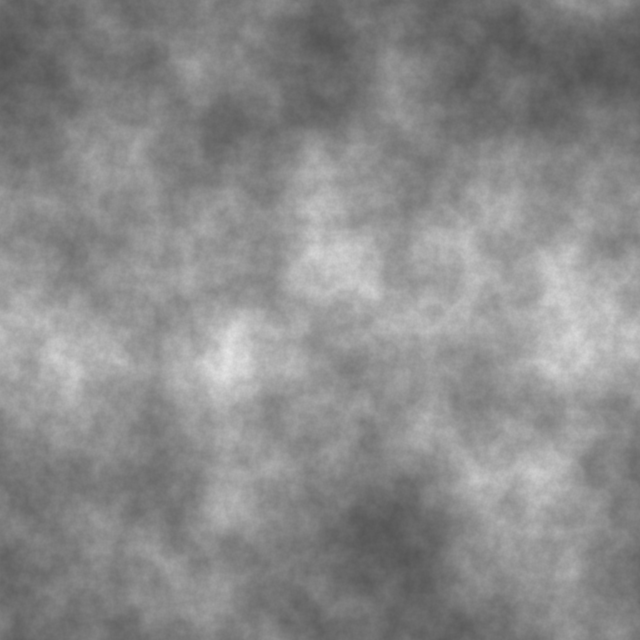
Reproduce this texture procedurally as a three.js fragment shader.

```glsl
// Seamless grey cloud texture: wrapped fractal gradient noise with fine grain.
varying vec2 vUv;

const int OCTAVES = 8;
const float BASE_CELLS = 2.0;   // cells across the tile in the coarsest octave
const float GAIN = 0.66;        // amplitude kept from one octave to the next
const float CONTRAST = 0.61;
const float MID_GREY = 0.533;
const float TAU = 6.2831853;

float hash(vec2 p) {
  return fract(sin(dot(p, vec2(127.1, 311.7))) * 43758.5453);
}

// Dot product of a random unit gradient, repeated every period cells, with an offset.
float cornerSlope(vec2 cell, vec2 offset, float period, float seed) {
  float angle = TAU * hash(mod(cell, period) + seed);
  return dot(vec2(cos(angle), sin(angle)), offset);
}

// Gradient noise that wraps after period cells.
float wrappedNoise(vec2 p, float period, float seed) {
  vec2 cell = floor(p);
  vec2 f = fract(p);
  vec2 blend = f * f * f * (f * (f * 6.0 - 15.0) + 10.0);
  vec2 right = vec2(1.0, 0.0);
  vec2 up = vec2(0.0, 1.0);
  float bottom = mix(cornerSlope(cell, f, period, seed),
                     cornerSlope(cell + right, f - right, period, seed), blend.x);
  float top = mix(cornerSlope(cell + up, f - up, period, seed),
                  cornerSlope(cell + 1.0, f - 1.0, period, seed), blend.x);
  return mix(bottom, top, blend.y);
}

// Sum of octaves, each shifted so that their lattices do not line up.
float wrappedClouds(vec2 uv, float cells, float gain) {
  float sum = 0.0;
  float amplitude = 1.0;
  for (int i = 0; i < OCTAVES; i++) {
    float seed = 17.3 * float(i) + 5.7;
    vec2 shift = vec2(hash(vec2(seed, 1.0)), hash(vec2(seed, 2.0)));
    sum += amplitude * wrappedNoise(uv * cells + shift, cells, seed);
    cells *= 2.0;
    amplitude *= gain;
  }
  return sum;
}

void main() {
  // The exponential stretches highlights further than shadows.
  float grey = MID_GREY * exp(CONTRAST * wrappedClouds(vUv, BASE_CELLS, GAIN));
  gl_FragColor = vec4(vec3(clamp(grey, 0.0, 1.0)), 1.0);
}
```
